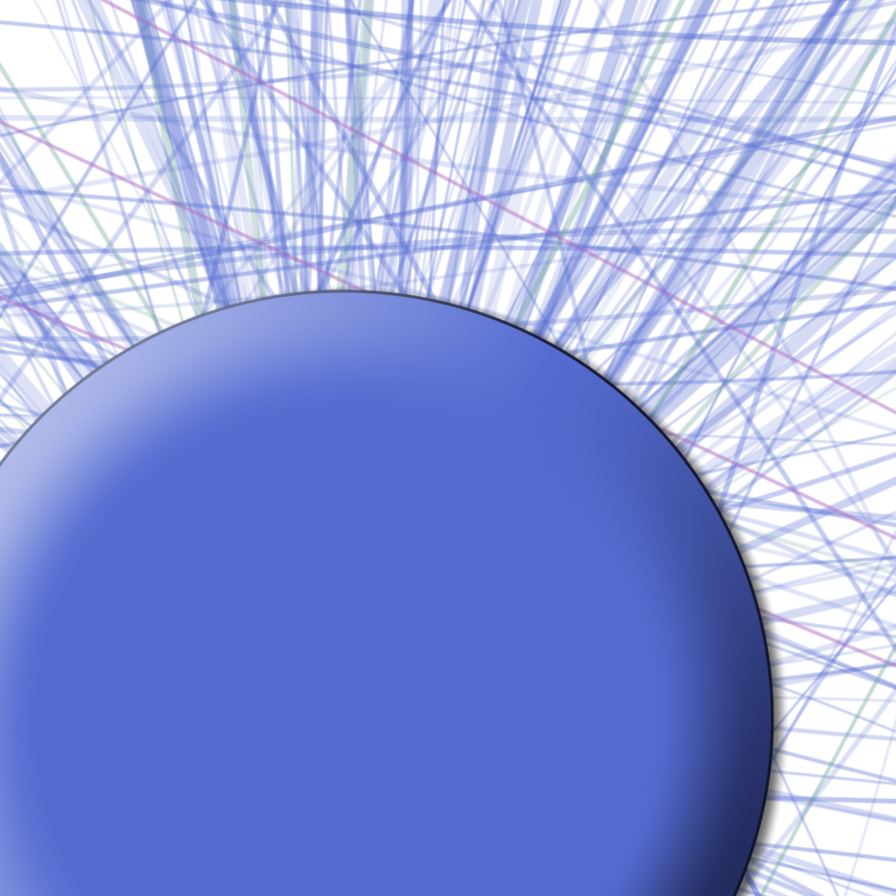
Give the GLSL for this background, as a WebGL 2 fragment shader.

```glsl
#version 300 es
precision highp float;
// A bevelled blue disc over a white field of fanned, crossing translucent threads.

uniform vec2 u_resolution;
out vec4 fragColor;

const vec3 BLUE = vec3(0.33, 0.42, 0.82);
const vec3 GREEN = vec3(0.42, 0.64, 0.60);
const vec3 PINK = vec3(0.68, 0.42, 0.76);
const vec3 NAVY = vec3(0.08, 0.10, 0.24);
const vec2 DISC_CENTER = vec2(0.384, 0.197);
const float DISC_RADIUS = 0.478;
const float LIGHT_ANGLE = 2.62;

// Four independent values in 0..1 for one index and seed
vec4 hash4(float index, float seed) {
    vec4 q = fract(vec4(0.1031, 0.1030, 0.0973, 0.1099) * (index + seed * 57.3 + 1.7));
    q += dot(q, q.wzxy + 33.33);
    return fract((q.xxyz + q.yzzw) * q.zywx);
}

vec2 direction(float angle) {
    return vec2(cos(angle), sin(angle));
}

// Coverage of a soft, slightly bent line through an anchor
float thread(vec2 p, vec2 anchor, float angle, float bend, float halfWidth, float soft) {
    vec2 q = p - anchor;
    vec2 along = direction(angle);
    float t = dot(q, along);
    float d = abs(dot(q, vec2(-along.y, along.x)) + bend * t * t);
    return 1.0 - smoothstep(halfWidth - soft, halfWidth + soft, d);
}

// Rays that fan out from behind the disc, densest above it
vec3 addFan(vec3 col, vec2 p, float soft) {
    for (int i = 0; i < 170; i++) {
        vec4 h = hash4(float(i), 1.0);
        vec4 g = hash4(float(i), 2.0);
        float angle = 1.55 + 1.5 * (h.x + h.y - 1.0);
        vec2 anchor = DISC_CENTER + 0.16 * (g.xy - 0.5);
        float halfWidth = mix(0.0015, 0.008, h.z * h.z * h.z);
        vec3 tint = mix(BLUE, GREEN, step(0.92, g.z));
        col = mix(col, tint, mix(0.12, 0.36, h.w) * thread(p, anchor, angle, 0.0, halfWidth, soft));
    }
    return col;
}

// Scattered threads whose angles spread around a mean
vec3 addCrossing(vec3 col, vec2 p, int count, float seed, float meanAngle, float spread, float soft) {
    for (int i = 0; i < count; i++) {
        vec4 h = hash4(float(i), seed);
        vec4 g = hash4(float(i), seed + 1.0);
        vec2 anchor = vec2(mix(0.0, 1.1, h.x), mix(0.05, 1.05, h.y));
        float angle = meanAngle + spread * (h.z - 0.5);
        float bend = 0.2 * (g.x - 0.5);
        float halfWidth = mix(0.0014, 0.0032, g.y);
        vec3 tint = mix(BLUE, GREEN, step(0.82, g.z));
        col = mix(col, tint, mix(0.15, 0.42, g.w) * thread(p, anchor, angle, bend, halfWidth, soft));
    }
    return col;
}

// Three long pink threads that fall to the right
vec3 addPink(vec3 col, vec2 p, float soft) {
    for (int i = 0; i < 3; i++) {
        float k = float(i);
        float cover = thread(p, vec2(0.0, 1.06 - 0.196 * k), -0.48 + 0.045 * k, 0.0, 0.002, soft);
        col = mix(col, PINK, 0.5 * cover);
    }
    return col;
}

// Disc face: a bevel lit from the upper left, dark at the lower right
vec3 discColor(vec2 q, float depth) {
    float facing = dot(q / max(length(q), 0.001), direction(LIGHT_ANGLE));
    float bevel = 1.0 - smoothstep(0.01, 0.14, depth);
    vec3 col = mix(BLUE, vec3(1.0), 0.54 * bevel * max(facing, 0.0));
    float shade = bevel * pow(max(-facing, 0.0), 1.3);
    return mix(col, NAVY, 0.78 * shade);
}

void main() {
    vec2 p = gl_FragCoord.xy / u_resolution.y;
    float pixel = 1.0 / u_resolution.y;
    float soft = max(pixel, 0.0015);

    // Threads
    vec3 col = vec3(1.0);
    col = addFan(col, p, soft);
    col = addCrossing(col, p, 58, 3.0, -0.12, 0.65, soft);
    col = addCrossing(col, p, 26, 5.0, 1.08, 0.5, soft);
    col = addCrossing(col, p, 14, 7.0, 2.0, 0.5, soft);
    col = addPink(col, p, soft);

    // Drop shadow, shifted away from the light
    vec2 q = p - DISC_CENTER;
    float edge = length(q) - DISC_RADIUS;
    float shadowEdge = length(q - vec2(0.007, -0.005)) - DISC_RADIUS;
    col *= 1.0 - 0.55 * (1.0 - smoothstep(-0.006, 0.013, shadowEdge));

    // Disc and its thin rim
    col = mix(col, discColor(q, -edge), 1.0 - smoothstep(-pixel, pixel, edge));
    float facing = dot(normalize(q + 0.00001), direction(LIGHT_ANGLE));
    float rim = 1.0 - smoothstep(0.0005, 0.0005 + 1.5 * soft, abs(edge));
    vec3 rimColor = mix(NAVY * 0.6, vec3(0.42, 0.45, 0.56), smoothstep(-0.1, 0.8, facing));
    col = mix(col, rimColor, 0.9 * rim);

    fragColor = vec4(col, 1.0);
}
```
